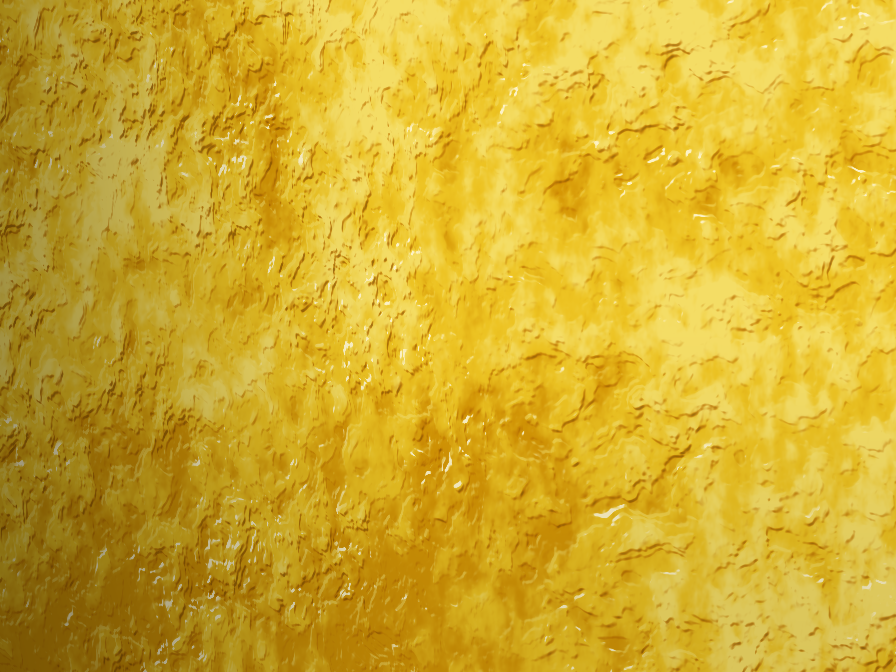
Write a Shadertoy shader that draws this texture.

```glsl
const vec3 DEEP = vec3(0.82, 0.58, 0.02);
const vec3 GOLD = vec3(0.91, 0.75, 0.13);
const vec3 PALE = vec3(0.94, 0.85, 0.39);
const vec3 RUST = vec3(0.74, 0.45, 0.01);
const vec3 GLINT = vec3(0.97, 0.93, 0.76);

const vec2 LIGHT_STEP = vec2(-0.0019, 0.0036);
const vec2 FINE_SCALE = vec2(46.0, 25.0);
const vec2 BROAD_SCALE = vec2(19.0, 20.0);
const vec2 GRIT_SCALE = vec2(95.0, 65.0);
const vec2 STREAK_SCALE = vec2(30.0, 9.0);
const vec2 MOTTLE_SCALE = vec2(62.0, 36.0);
const float WARP = 0.035;
const float LAYERS = 5.0;
const float FLATNESS = 0.62;
const float GRIT = 0.20;
const float EDGE_SHADE = 0.62;

float hash(vec2 p) {
    vec3 q = fract(p.xyx * vec3(0.1031, 0.1030, 0.0973));
    q += dot(q, q.yzx + 33.33);
    return fract((q.x + q.y) * q.z);
}

float noise(vec2 p) {
    vec2 i = floor(p), f = fract(p);
    f = f * f * (3.0 - 2.0 * f);
    return mix(mix(hash(i), hash(i + vec2(1, 0)), f.x),
               mix(hash(i + vec2(0, 1)), hash(i + vec2(1, 1)), f.x), f.y);
}

float fbm(vec2 p, int octaves) {
    float sum = 0.0, amp = 0.5, total = 0.0;
    for (int i = 0; i < octaves; i++) {
        sum += amp * noise(p);
        total += amp;
        amp *= 0.5;
        p = mat2(0.96, 0.28, -0.28, 0.96) * p * 2.03 + vec2(17.3, 9.1);
    }
    return sum / total;
}

// Flattened layers with crumbled borders
float terrace(float n) {
    float k = n * LAYERS;
    float stepped = (floor(k) + smoothstep(0.28, 0.72, fract(k))) / LAYERS;
    return mix(n, stepped, FLATNESS);
}

// Fine upright ridges on the left, broad flakes on the right
float plasterHeight(vec2 p) {
    vec2 warp = vec2(fbm(p * 14.0, 3), fbm(p * 14.0 + 37.0, 3)) - 0.5;
    vec2 q = p + WARP * warp;
    float fine = fbm(q * FINE_SCALE, 4);
    float broad = fbm(q * BROAD_SCALE + 51.0, 4);
    float n = mix(fine, broad, smoothstep(0.50, 0.90, p.x));
    return terrace(n) + GRIT * (fbm(p * GRIT_SCALE, 2) - 0.5);
}

// Uneven pigment: clouds, broken streaks, mottling and an amber stain
float pigment(vec2 p) {
    float clouds = fbm(p * vec2(5.5, 4.0) + 11.0, 4) - 0.5;
    float streaks = fbm(p * STREAK_SCALE + 23.0, 4) - 0.5;
    float mottle = fbm(p * MOTTLE_SCALE + 63.0, 3) - 0.5;
    vec2 d = (p - vec2(0.58, 0.20)) / vec2(0.27, 0.24);
    float stain = exp(-dot(d, d));
    return 0.54 + 0.62 * clouds + 0.32 * streaks + 0.30 * mottle
         - 0.18 * stain + 0.15 * (p.x - 0.67) + 0.20 * (p.y - 0.5);
}

void mainImage(out vec4 fragColor, in vec2 fragCoord) {
    vec2 p = fragCoord / iResolution.y;
    vec2 uv = fragCoord / iResolution.xy;

    float height = plasterHeight(p);
    float relief = height - plasterHeight(p + LIGHT_STEP);
    float rough = smoothstep(0.34, 0.62, fbm(p * 6.0 + 71.0, 4));
    relief *= mix(0.55, 1.15, rough);

    // Paint, pooling amber in the hollows
    float tone = pigment(p) + 0.50 * (height - 0.5);
    vec3 color = mix(DEEP, GOLD, smoothstep(0.22, 0.52, tone));
    color = mix(color, PALE, smoothstep(0.50, 0.78, tone));

    // Amber creases below the flakes, lit rims above
    float crease = smoothstep(0.01, 0.14, -relief);
    color = mix(color, RUST, 0.72 * crease);
    color *= 1.0 - 0.22 * smoothstep(0.10, 0.22, -relief);
    color = mix(color, PALE, 0.55 * smoothstep(0.01, 0.12, relief));

    // Scattered wet glints
    float wet = smoothstep(0.52, 0.62, fbm(p * 13.0 + 91.0, 3));
    wet *= smoothstep(0.50, 0.64, noise(p * 80.0 + 5.0));
    color = mix(color, GLINT, wet * smoothstep(0.04, 0.10, relief));

    // Falling light toward the left and the lower edge
    float lit = smoothstep(-0.12, 0.48, uv.x + 0.10 * (uv.y - 0.5));
    color *= mix(EDGE_SHADE, 1.0, lit);
    color *= mix(0.91, 1.02, smoothstep(0.0, 0.55, uv.y));

    fragColor = vec4(clamp(color, 0.0, 1.0), 1.0);
}
```
